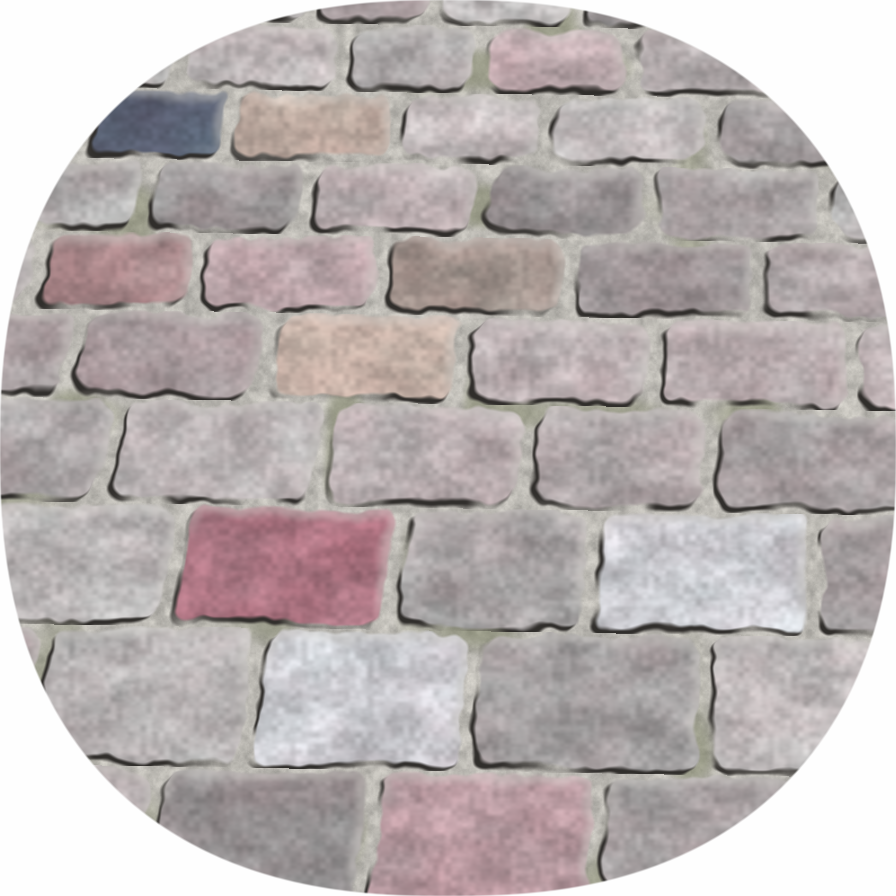
Reproduce this texture procedurally as a three.js fragment shader.

```glsl
// Rounded patch of weathered cobblestone paving, receding in rows, on white.
varying vec2 vUv;

const vec3 PAPER = vec3(0.995);
const vec3 MORTAR = vec3(0.745, 0.735, 0.71);
const vec3 MOSS = vec3(0.47, 0.49, 0.37);
const vec3 SHADOW = vec3(0.19, 0.18, 0.17);
const vec3 DARK_GREY = vec3(0.575, 0.55, 0.555);
const vec3 LIGHT_GREY = vec3(0.755, 0.74, 0.74);
const vec3 PINK = vec3(0.73, 0.645, 0.66);
const vec3 ROSE = vec3(0.66, 0.45, 0.50);
const vec3 PEACH = vec3(0.76, 0.68, 0.64);
const vec3 SILVER = vec3(0.79, 0.79, 0.81);
const vec3 SLATE = vec3(0.35, 0.38, 0.45);
const vec3 BROWN = vec3(0.62, 0.565, 0.54);
const float SOFT = 0.0024;

float hash(vec2 p) {
  vec3 q = fract(p.xyx * vec3(0.1031, 0.1030, 0.0973));
  q += dot(q, q.yzx + 33.33);
  return fract((q.x + q.y) * q.z);
}

float noise(vec2 p) {
  vec2 i = floor(p), f = fract(p);
  f = f * f * (3.0 - 2.0 * f);
  return mix(mix(hash(i), hash(i + vec2(1.0, 0.0)), f.x),
             mix(hash(i + vec2(0.0, 1.0)), hash(i + 1.0), f.x), f.y);
}

float fbm(vec2 p) {
  float sum = 0.0, amp = 0.5;
  for (int i = 0; i < 4; i++) {
    sum += amp * noise(p);
    p = p * 2.03 + 17.0;
    amp *= 0.55;
  }
  return sum;
}

float roundBox(vec2 p, vec2 halfSize, float radius) {
  vec2 q = abs(p) - halfSize + radius;
  return length(max(q, 0.0)) + min(max(q.x, q.y), 0.0) - radius;
}

float cover(float d) { return smoothstep(SOFT, -SOFT, d); }

// Lower edge of a row, measured down from the top; rows grow toward the viewer.
float rowEdge(float r) {
  return 0.0286 + 0.573 * (exp(0.112 * r) - 1.0) + 0.0104 * sin(0.8 * r);
}

// Upright joint position, in stone widths, with uneven spacing.
float joint(float c, float row) {
  return c + 0.14 * (hash(vec2(c + 40.0, row + 7.0)) - 0.5);
}

vec3 accent(vec3 base, vec2 id, vec2 target, vec3 tint) {
  vec2 away = abs(id - target);
  return mix(base, tint, step(away.x + away.y, 0.5));
}

vec3 stoneColor(vec2 id) {
  float h = hash(id + 61.0), k = hash(id + 23.0);
  vec3 c = mix(DARK_GREY, LIGHT_GREY, h);
  c = mix(c, PINK, 0.5 * k * k);
  c = accent(c, id, vec2(0.0, 1.0), PINK);
  c = accent(c, id, vec2(-3.0, 2.0), SLATE);
  c = accent(c, id, vec2(-2.0, 2.0), PEACH);
  c = accent(c, id, vec2(-4.0, 4.0), mix(ROSE, BROWN, 0.55));
  c = accent(c, id, vec2(-3.0, 4.0), PINK);
  c = accent(c, id, vec2(-2.0, 4.0), BROWN);
  c = accent(c, id, vec2(-3.0, 5.0), PEACH);
  c = accent(c, id, vec2(-4.0, 7.0), ROSE);
  c = accent(c, id, vec2(-3.0, 7.0), mix(DARK_GREY, LIGHT_GREY, 0.5));
  c = accent(c, id, vec2(-2.0, 7.0), SILVER);
  c = accent(c, id, vec2(-4.0, 8.0), SILVER);
  return accent(c, id, vec2(-4.0, 9.0), mix(PINK, ROSE, 0.25));
}

vec3 paving(vec2 p) {
  // Slight downhill slope and wavy joints
  vec2 wobble = vec2(noise(p * 26.0), noise(p * 26.0 + 50.0)) - 0.5;
  wobble += 0.6 * (vec2(noise(p * 75.0), noise(p * 75.0 + 90.0)) - 0.5);
  vec2 s = p + vec2(0.0, -0.016 * (p.x - 0.5));

  // Row and column of the stone
  float row = 0.0;
  for (int i = 0; i < 9; i++) row += step(rowEdge(float(i)), s.y);
  float top = rowEdge(row - 1.0), bottom = rowEdge(row);
  float mid = 0.5 * (top + bottom);
  float pitch = 0.152 + 0.0124 * row;
  float offset = 0.41 * row - 0.07 - 0.1 * sin(1.1 * row);
  s.x += 0.25 * (0.9 - s.x) * (s.y - mid);
  float q = (s.x - 0.5) / pitch - offset;
  float col = floor(q);
  col += step(joint(col + 1.0, row), q) - step(q, joint(col, row));
  float left = joint(col, row), right = joint(col + 1.0, row);
  vec2 id = vec2(col, row);

  // Stone outline and its cast shadow, down and to the left
  vec2 local = vec2((q - 0.5 * (left + right)) * pitch - 0.002, s.y - mid + 0.002);
  local += 0.009 * wobble;
  vec2 halfSize = 0.5 * vec2((right - left) * pitch, bottom - top) - vec2(0.0095, 0.0052);
  float radius = mix(0.008, 0.024, hash(id + 5.0));
  float d = roundBox(local, halfSize, radius);
  float shade = roundBox(local - vec2(-0.0045, 0.0058), halfSize, radius);

  // Mortar with grit and a little moss
  vec3 color = MORTAR * (0.80 + 0.38 * fbm(p * 95.0));
  color = mix(color, MOSS, 0.5 * smoothstep(0.70, 0.92, noise(p * 13.0 + 4.0)));
  float gap = smoothstep(0.15, 0.60, noise(p * 24.0 + 31.0));
  color = mix(color, SHADOW, cover(shade) * gap);

  // Worn stone face: mottled tint, fine grain, pale upper rim
  float mottle = fbm(p * vec2(18.0, 26.0) + 70.0) - 0.5;
  vec3 face = stoneColor(id) + mottle * vec3(0.02, 0.08, 0.07);
  face *= 0.73 + 0.40 * fbm(p * vec2(22.0, 36.0)) + 0.15 * noise(p * 150.0);
  float rim = smoothstep(-0.016, -0.001, d) * smoothstep(0.025, -0.025, local.y - 0.4 * local.x);
  face = mix(face, vec3(0.82, 0.81, 0.79), 0.45 * rim);
  return mix(color, face, cover(d));
}

void main() {
  vec2 p = vec2(vUv.x, 1.0 - vUv.y);
  vec2 r = pow(abs(p * 2.0 - 1.0), vec2(2.42));
  float edge = pow(r.x + r.y, 1.0 / 2.42) - 1.0;
  gl_FragColor = vec4(mix(PAPER, paving(p), smoothstep(0.003, -0.003, edge)), 1.0);
}
```
